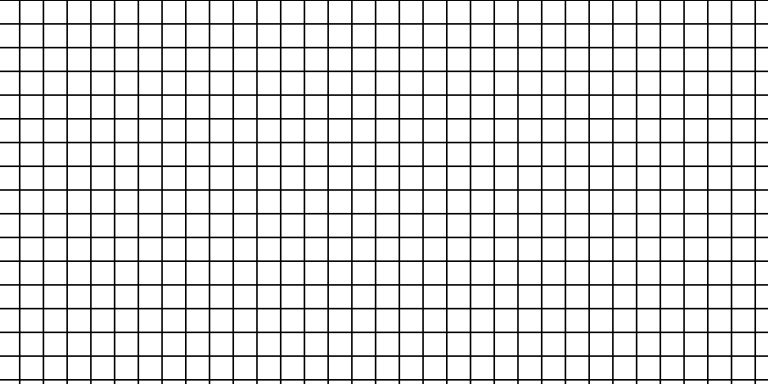
Write a Shadertoy shader that draws this pattern.

```glsl
const float CELL_SIZE = 0.06179;              // in canvas heights
const float LINE_WIDTH = 0.00415;
const vec2 GRID_ORIGIN = vec2(0.0513, 0.0109);
const vec3 PAPER = vec3(1.0);
const vec3 INK = vec3(0.0);

// Distance on each axis to the nearest grid line
vec2 gridDistance(vec2 p, vec2 origin, float cell) {
    return abs(fract((p - origin) / cell + 0.5) - 0.5) * cell;
}

// Share of a pixel covered by a line, for both axes
vec2 lineCoverage(vec2 dist, float width, float pixel) {
    vec2 lower = max(dist - 0.5 * pixel, vec2(-0.5 * width));
    vec2 upper = min(dist + 0.5 * pixel, vec2(0.5 * width));
    return clamp((upper - lower) / pixel, 0.0, 1.0);
}

void mainImage(out vec4 fragColor, in vec2 fragCoord) {
    float pixel = 1.0 / iResolution.y;
    vec2 p = fragCoord * pixel;

    vec2 dist = gridDistance(p, GRID_ORIGIN, CELL_SIZE);
    vec2 covered = lineCoverage(dist, LINE_WIDTH, pixel);

    // Union of vertical and horizontal lines
    float ink = 1.0 - (1.0 - covered.x) * (1.0 - covered.y);
    fragColor = vec4(mix(PAPER, INK, ink), 1.0);
}
```
